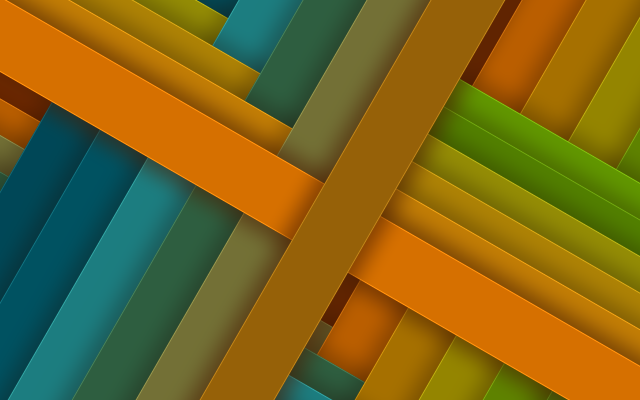
Write a Shadertoy shader that draws this background.

```glsl
// Overlapping diagonal paper strips: two broad bands cross, and four fans of
// narrower strips lie beneath them. Each strip is a half-plane in a frame turned
// by 30 degrees, painted bottom to top with a soft shadow and a lit rim.

#define TILT 0.5236            // turn of the strip frame, radians
#define STEEP_PITCH 0.1385     // spacing of the steep strips
#define ROW_PITCH 0.0792       // spacing of the shallow rows
#define BROWN_BAND vec2(-0.011, 0.1515)
#define ORANGE_BAND vec2(-0.0413, 0.1229)
#define RIGHT_START 0.1863     // first steep strip right of the brown band
#define LOWER_START 0.1796     // first row below the orange band
#define SHADOW_WIDTH 0.095
#define STRIP_SHADOW 0.40
#define BAND_SHADOW 0.52
#define RIM_WIDTH 0.0016
#define RIM_GLOW 0.55

const int COUNT = 5;

const vec3 DARK_RED = vec3(0.50, 0.18, 0.00);
const vec3 ORANGE = vec3(0.84, 0.44, 0.00);
const vec3 BROWN = vec3(0.59, 0.38, 0.03);
const vec3 WARM_SHADE = vec3(0.29, 0.12, 0.01);

// Steep strips on the left, from navy to khaki
const vec3 COOL[COUNT] = vec3[COUNT](
    vec3(0.00, 0.28, 0.34), vec3(0.00, 0.32, 0.38), vec3(0.11, 0.49, 0.50),
    vec3(0.18, 0.37, 0.25), vec3(0.45, 0.44, 0.21));

// Steep strips on the right, from burnt orange to green
const vec3 WARM[COUNT] = vec3[COUNT](
    vec3(0.73, 0.37, 0.00), vec3(0.65, 0.44, 0.00), vec3(0.58, 0.52, 0.00),
    vec3(0.37, 0.51, 0.00), vec3(0.27, 0.46, 0.04));

// Rows above the orange band, from green to amber
const vec3 LIME[COUNT] = vec3[COUNT](
    vec3(0.38, 0.59, 0.00), vec3(0.32, 0.50, 0.00), vec3(0.58, 0.55, 0.02),
    vec3(0.68, 0.51, 0.02), vec3(0.76, 0.49, 0.02));

// Lays one strip over the colour; dist is negative inside the strip
void layStrip(inout vec3 color, float dist, vec3 fill, vec3 shade, float strength) {
    float pixel = 1.0 / iResolution.y;
    float fade = 1.0 - smoothstep(-0.01, SHADOW_WIDTH, max(dist, 0.0));
    color = mix(color, shade, strength * fade * fade);

    float rim = 1.0 - smoothstep(0.0, RIM_WIDTH + 0.5 * pixel, abs(dist + 0.5 * pixel));
    vec3 lit = mix(fill, fill * 1.3 + vec3(0.12, 0.13, 0.10), rim * RIM_GLOW);
    color = mix(color, lit, clamp(0.5 - dist / pixel, 0.0, 1.0));
}

// Signed distance to a band between two parallel lines
float bandDistance(float x, vec2 band) {
    return max(band.x - x, x - band.y);
}

void mainImage(out vec4 fragColor, in vec2 fragCoord) {
    // x runs across the steep strips, y runs down across the rows
    vec2 p = (fragCoord - 0.5 * iResolution.xy) / iResolution.y;
    float c = cos(TILT), s = sin(TILT);
    vec2 q = vec2(c * p.x - s * p.y, -s * p.x - c * p.y);

    bool left = q.x < 0.5 * (BROWN_BAND.x + BROWN_BAND.y);
    bool upper = q.y < 0.5 * (ORANGE_BAND.x + ORANGE_BAND.y);
    bool woven = left == upper;

    // Fans: opposite quarters alternate rows and strips, the others stack them
    vec3 color = DARK_RED;
    for (int n = 0; n < 2 * COUNT; n++) {
        bool isRow = woven ? n % 2 == 0 : (n < COUNT) == left;
        int i = woven ? n / 2 : n % COUNT;
        float fromBand = float(COUNT - i);
        float dist;
        vec3 fill;
        if (isRow && upper) {
            dist = ORANGE_BAND.x - ROW_PITCH * fromBand - q.y;
            fill = LIME[i];
        } else if (isRow) {
            int row = left ? i : i + 1;
            dist = LOWER_START + ROW_PITCH * float(row) - q.y;
            fill = row == 0 ? WARM[0] : COOL[COUNT - row];
        } else if (left) {
            dist = BROWN_BAND.x - STEEP_PITCH * fromBand - q.x;
            fill = COOL[i];
        } else {
            dist = RIGHT_START + STEEP_PITCH * float(i) - q.x;
            fill = WARM[i];
        }
        vec3 shade = color * 0.35 + vec3(0.06, 0.02, 0.0);
        layStrip(color, dist, fill, shade, STRIP_SHADOW);
    }

    // Broad bands on top
    layStrip(color, bandDistance(q.y, ORANGE_BAND), ORANGE, WARM_SHADE, BAND_SHADOW);
    layStrip(color, bandDistance(q.x, BROWN_BAND), BROWN, WARM_SHADE, BAND_SHADOW);

    fragColor = vec4(color, 1.0);
}
```
